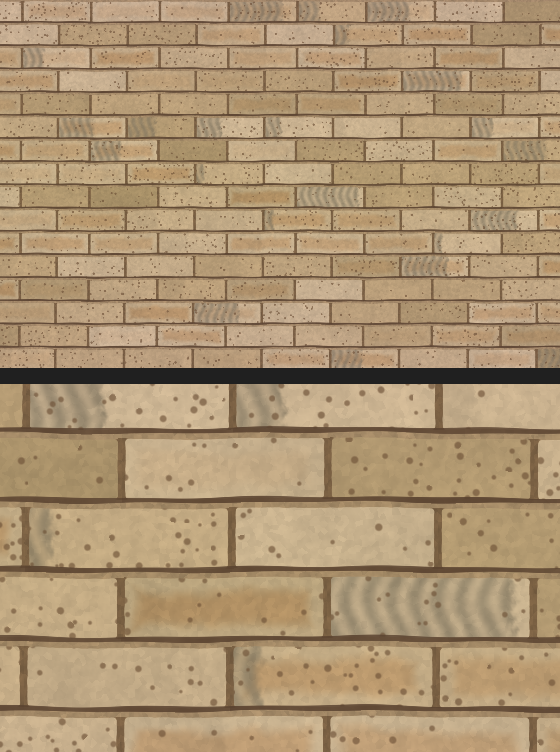
Top: the whole. Bottom: its middle third, enlarged.
This texture is drawn by a WebGL 1 fragment shader. Its source:

```glsl
precision highp float;
// Running-bond wall of tan bricks: about 8 across and 16 courses down.
// Rounded-box bricks get hashed tones, flashed centres, grey smudges and
// cellular pits; a dark shadow line runs under each course.
uniform vec2 u_resolution;

float hash(vec2 p) {
  vec3 q = fract(vec3(p.xyx) * 0.1031);
  q += dot(q, q.yzx + 33.33);
  return fract((q.x + q.y) * q.z);
}

// Cellular noise: distance to the nearest point, and that point's random id
vec2 cellular(vec2 p) {
  vec2 cell = floor(p), best = vec2(9.0, 0.0);
  for (int j = -1; j <= 1; j++) {
    for (int i = -1; i <= 1; i++) {
      vec2 c = cell + vec2(float(i), float(j));
      vec2 point = c + vec2(hash(c + 17.3), hash(c + 61.7));
      float d = length(point - p);
      if (d < best.x) best = vec2(d, hash(c + 5.1));
    }
  }
  return best;
}

// Soft mottling from layered, warped sines, about -1 to 1
float mottle(vec2 p) {
  float sum = 0.0, amp = 0.5;
  for (int i = 0; i < 4; i++) {
    p = mat2(0.8, 0.6, -0.6, 0.8) * p * 1.7 + 1.3;
    sum += amp * sin(p.x + 1.4 * sin(p.y)) * cos(p.y * 0.8);
    amp *= 0.65;
  }
  return sum;
}

float roundBox(vec2 p, vec2 halfSize, float r) {
  vec2 d = abs(p) - halfSize + r;
  return length(max(d, 0.0)) + min(max(d.x, d.y), 0.0) - r;
}

void main() {
  // One unit is the height of a course; y runs downward
  vec2 uv = gl_FragCoord.xy / u_resolution;
  vec2 wall = vec2(uv.x * 24.19, (1.0 - uv.y) * 15.87);
  float aa = 15.87 / u_resolution.y;
  wall.y += 0.012 * sin(wall.x * 1.1) + 0.008 * sin(wall.x * 3.7 + 2.0);

  // Running bond with a slight drift and jitter per course
  float row = floor(wall.y);
  float shift = mix(0.325, 0.855, mod(row, 2.0)) - 0.003 * row;
  shift += 0.02 * (hash(vec2(row, 7.0)) - 0.5);
  float along = wall.x / 2.97 - shift;
  vec2 id = vec2(floor(along) + 20.0, row + 40.0);
  vec2 f = vec2(fract(along), fract(wall.y));
  vec2 q = vec2((f.x - 0.5) * 2.97, f.y - 0.505);
  float tone = hash(id), flash = hash(id + 31.0);
  float pitting = hash(id + 73.0), smudge = hash(id + 119.0);

  // Surface noise, different on every brick
  vec2 local = q + id * vec2(5.3, 3.7);
  float cloud = mottle(local * 1.6);
  float fine = mottle(local * 8.0);
  vec2 grain = cellular(wall * 11.0);
  vec2 pit = cellular(wall * 5.5 + 40.0);

  // Brick body: olive, tan or cream
  vec3 brick = mix(vec3(0.66, 0.57, 0.42), vec3(0.73, 0.63, 0.48),
                   smoothstep(0.0, 0.4, tone));
  brick = mix(brick, vec3(0.78, 0.695, 0.57), smoothstep(0.35, 1.0, tone));
  float inside = -roundBox(q, vec2(1.43, 0.43), 0.05);

  // Warm flashed centre within a paler rim
  float centre = smoothstep(0.08, 0.32, inside + 0.1 * cloud);
  float warm = smoothstep(0.55, 0.9, flash);
  brick = mix(brick, vec3(0.77, 0.69, 0.56), 0.6 * warm * (1.0 - centre));
  brick = mix(brick, vec3(0.70, 0.55, 0.38), 0.6 * warm * centre);

  // Tonal step partway along some bricks
  float stepAt = (hash(id + 201.0) - 0.5) * 2.4;
  float halfTone = smoothstep(-0.08, 0.08, q.x - stepAt + 0.08 * fine);
  brick *= 1.0 + 0.08 * (halfTone - 0.5) * (smudge - 0.3);

  // Grey streaked smudge over one end of a few bricks
  float streak = 0.6 + 0.4 * sin(local.x * 19.0 + 2.0 * sin(local.y * 5.0));
  float grey = step(0.88, smudge) * (1.0 - halfTone) * streak;
  brick = mix(brick, vec3(0.50, 0.46, 0.38), 0.6 * grey);

  // Mottling, grain and dark pits
  brick *= 1.0 + 0.035 * cloud + 0.03 * fine + 0.06 * (grain.y - 0.5);
  float radius = 0.12 + 0.16 * fract(pit.y * 37.0);
  float hole = 1.0 - smoothstep(radius - 0.08, radius + 0.1, pit.x);
  hole *= step(pit.y, 0.1 + 0.38 * pitting * pitting);
  brick = mix(brick, vec3(0.43, 0.32, 0.22), 0.65 * hole);

  // Mortar: lighter in the bed joints, shaded in the head joints
  float head = smoothstep(1.38, 1.43, abs(q.x)) * step(abs(q.y), 0.44);
  vec3 mortar = mix(vec3(0.64, 0.54, 0.41), vec3(0.48, 0.38, 0.27), head);
  mortar *= 1.0 + 0.08 * fine + 0.1 * (grain.y - 0.5);
  float edge = -inside + 0.008 * fine;
  vec3 color = mix(brick, mortar, smoothstep(-0.5 * aa, 0.5 * aa, edge));

  // Shadow line beneath each course
  float line = abs(f.y - 0.955) - 0.038 - 0.008 * sin(wall.x * 2.3 + row);
  float shadow = 1.0 - smoothstep(-0.5 * aa, 0.5 * aa, line);
  color = mix(color, vec3(0.35, 0.26, 0.19), shadow * (0.85 + 0.1 * cloud));

  // Slightly rosier light toward the top and bottom
  float rosy = abs(uv.y - 0.5);
  color *= mix(vec3(1.0, 1.0, 0.97), vec3(1.0, 0.98, 1.02), 2.0 * rosy);
  gl_FragColor = vec4(color, 1.0);
}
```
